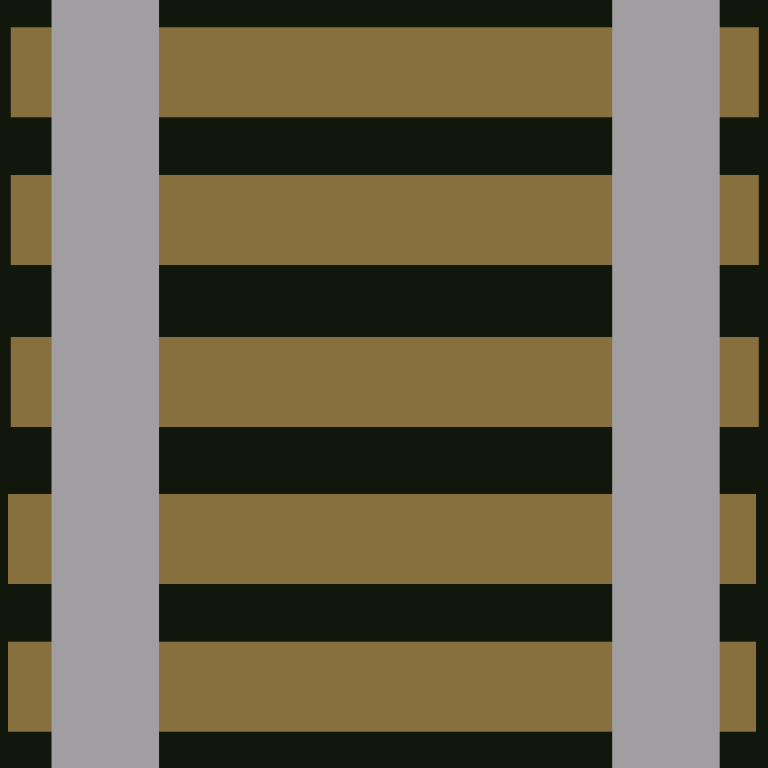
This pattern is drawn by a Shadertoy shader. Its source:

```glsl
// Plan view of a straight track: five flat timber sleepers under two steel rails.
// Sleepers repeat by row with a small harmonic drift in spacing and a sideways
// shift; the rails are one strip mirrored about the track centre line.

#define SLEEPER_COUNT 5.0
#define SLEEPER_HALF_SIZE vec2(0.487, 0.0586)
#define RAIL_HALF_WIDTH 0.07
#define RAIL_HALF_GAUGE 0.365
#define TRACK_CENTRE 0.5021
#define SPACING_DRIFT vec4(0.00505, 0.00163, -0.00768, -0.00081)
#define SIDE_SHIFT vec2(-0.0026, 0.001)
#define GROUND_COLOUR vec3(0.067, 0.09, 0.045)
#define TIMBER_COLOUR vec3(0.53, 0.44, 0.24)
#define STEEL_COLOUR vec3(0.63, 0.62, 0.63)

const float QUARTER_TURN = 1.5707963;

// Signed distance to an axis-aligned box centred on the origin.
float boxDistance(vec2 p, vec2 halfSize) {
    vec2 d = abs(p) - halfSize;
    return length(max(d, 0.0)) + min(max(d.x, d.y), 0.0);
}

// Converts a signed distance to one-pixel-wide edge coverage.
float coverage(float dist, float pixel) {
    return clamp(0.5 - dist / pixel, 0.0, 1.0);
}

// Centre of a sleeper, with rows counted upwards from zero.
vec2 sleeperCentre(float row) {
    float phase = row * QUARTER_TURN;
    vec4 harmonics = vec4(1.0, cos(phase), sin(phase), cos(2.0 * phase));
    float drift = dot(SPACING_DRIFT, harmonics);
    float shift = mix(SIDE_SHIFT.x, SIDE_SHIFT.y, smoothstep(1.0, 2.0, row));
    return vec2(0.5 + shift, (row + 0.5) / SLEEPER_COUNT + drift);
}

void mainImage(out vec4 fragColor, in vec2 fragCoord) {
    vec2 uv = fragCoord / iResolution.xy;
    float pixel = 1.0 / min(iResolution.x, iResolution.y);

    // Sleepers: each one stays inside its own row.
    float row = clamp(floor(uv.y * SLEEPER_COUNT), 0.0, SLEEPER_COUNT - 1.0);
    float sleeper = boxDistance(uv - sleeperCentre(row), SLEEPER_HALF_SIZE);

    // Rails: mirrored about the centre line.
    float rail = abs(abs(uv.x - TRACK_CENTRE) - RAIL_HALF_GAUGE) - RAIL_HALF_WIDTH;

    vec3 colour = mix(GROUND_COLOUR, TIMBER_COLOUR, coverage(sleeper, pixel));
    colour = mix(colour, STEEL_COLOUR, coverage(rail, pixel));
    fragColor = vec4(colour, 1.0);
}
```
